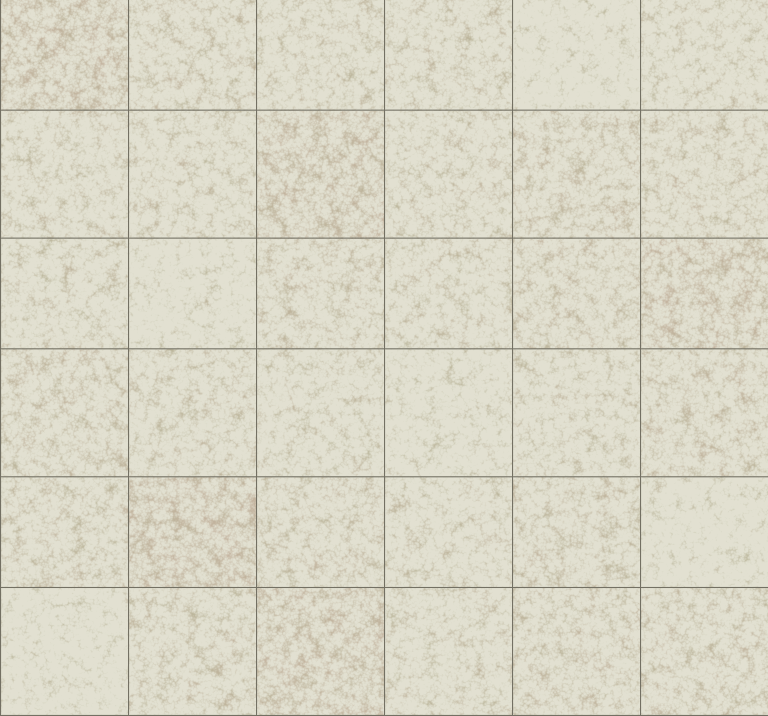
Reproduce this texture procedurally as a Shadertoy shader.

```glsl
// Speckled cream stone tiles, six across and six down, in rows that alternate
// tall and short. Layered cellular noise makes the tan grain, a few tiles per
// row pattern come out paler or darker, and thin grey joints divide them.

#define COLUMNS 6.0
#define ROW_PAIRS 3.0
#define TALL_ROW 1.0        // heights and widths in tile widths
#define SHORT_ROW 0.865
#define JOINT_WIDTH 0.0085
#define GRAIN_SCALE 8.0     // coarsest grain cells per tile
#define TONE_SHIFT 0.75     // strength of the pale and dark tiles
#define CREAM vec3(0.885, 0.880, 0.820)
#define OLIVE_TAN vec3(0.735, 0.715, 0.610)
#define ROSE_TAN vec3(0.765, 0.700, 0.620)
#define JOINT_COLOR vec3(0.450, 0.440, 0.390)

vec2 hash2(vec2 p) {
    vec3 q = fract(vec3(p.xyx) * vec3(0.1031, 0.1030, 0.0973));
    q += dot(q, q.yzx + 33.33);
    return fract((q.xx + q.yz) * q.zy);
}

// Distance to the nearest scattered point, one point per unit cell
float cellular(vec2 p) {
    vec2 cell = floor(p), f = p - cell;
    float nearest = 4.0;
    for (int j = -1; j <= 1; j++)
        for (int i = -1; i <= 1; i++) {
            vec2 o = vec2(i, j);
            vec2 d = o + hash2(cell + o) - f;
            nearest = min(nearest, dot(d, d));
        }
    return sqrt(nearest);
}

// Layered grain, roughly centred on 0 with unit spread
float grain(vec2 p) {
    float sum = 0.0, total = 0.0, weight = 1.0;
    mat2 turn = mat2(0.80, 0.60, -0.60, 0.80);
    for (int i = 0; i < 4; i++) {
        sum += weight * cellular(p);
        total += weight;
        p = turn * p * 1.85 + 17.3;
        weight *= 0.95;
    }
    return (sum / total - 0.48) / 0.09;
}

// Share of a pixel covered by a joint lying at the start of each period
float jointCover(float x, float period, float pixel) {
    float d = abs(mod(x - 0.5 * JOINT_WIDTH + 0.5 * period, period) - 0.5 * period);
    return clamp((0.5 * (JOINT_WIDTH + pixel) - d) / pixel, 0.0, min(1.0, JOINT_WIDTH / pixel));
}

// Tone of a tile: negative is paler, positive is darker
float tileTone(vec2 tile) {
    int darkColumn[6] = int[6](2, 1, -1, 5, 2, 0);
    float paleColumn = mod(-2.0 * tile.y, 7.0);
    float tone = 0.5 * (hash2(tile + 3.7).x - 0.5);
    if (abs(tile.x - paleColumn) < 0.5) tone -= TONE_SHIFT;
    if (int(tile.x) == darkColumn[int(mod(tile.y, 6.0))]) tone += TONE_SHIFT;
    return tone;
}

void mainImage(out vec4 fragColor, in vec2 fragCoord) {
    float pairHeight = TALL_ROW + SHORT_ROW;
    vec2 pixel = vec2(COLUMNS, ROW_PAIRS * pairHeight) / iResolution.xy;
    vec2 p = fragCoord * pixel;

    // Tile index and position inside the tile
    float pair = floor(p.y / pairHeight);
    float y = p.y - pair * pairHeight;
    float upper = step(TALL_ROW, y);
    vec2 tile = vec2(floor(p.x), 2.0 * pair + upper);
    vec2 local = vec2(fract(p.x), y - upper * TALL_ROW);
    float rowHeight = mix(TALL_ROW, SHORT_ROW, upper);

    // Grain, with its own patch of noise in each tile
    vec2 q = local + floor(hash2(tile + 11.0) * 40.0);
    float tone = tileTone(tile);
    float speck = smoothstep(-1.6, 4.0, grain(q * GRAIN_SCALE) + tone);

    // Tan drifts between olive and rose, rosier in darker tiles
    float rose = clamp(cellular(q * 5.0 + 9.0) * 0.8 + 0.4 * tone, 0.0, 1.0);
    vec3 color = mix(CREAM, mix(OLIVE_TAN, ROSE_TAN, rose), speck);

    // Joints
    float joint = max(jointCover(local.x, 1.0, pixel.x),
                      jointCover(local.y, rowHeight, pixel.y));
    fragColor = vec4(mix(color, JOINT_COLOR, joint), 1.0);
}
```
